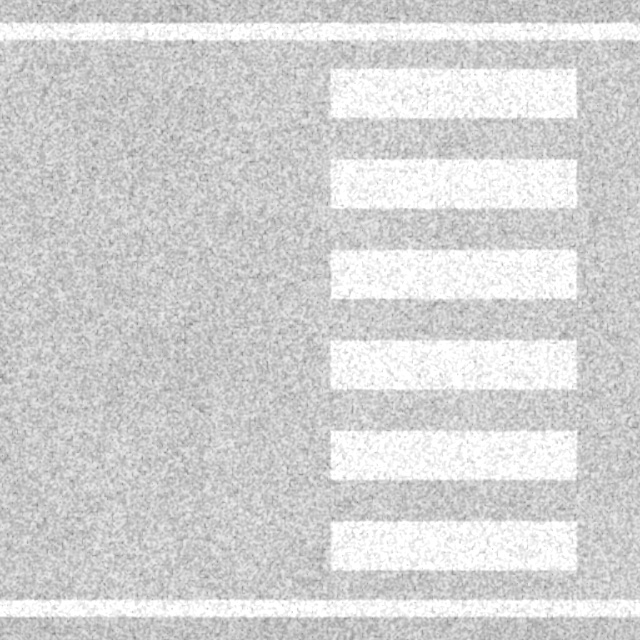
A WebGL 2 fragment shader for this texture:

```glsl
#version 300 es
precision highp float;
// Grey asphalt seen from above: two thin white edge lines and a crossing of
// six wide bars. The paint is built from box distances, the bars by repetition;
// hashed lattice noise gives the fine grain, dark specks and faint patches.

#define GRAIN_CELLS 256.0   // grain cells across the canvas
#define GRAIN_AMOUNT 0.15   // strength of the even grain
#define SPECK_AMOUNT 0.17   // depth of the dark specks
#define PATCH_AMOUNT 0.025  // strength of the broad tone changes
#define ROAD_TONE 0.80
#define PAINT_TONE 0.985
#define EDGE_SOFTNESS 0.0028
#define BAR_COUNT 6.0
#define BAR_SPACING 0.1414
#define BAR_CENTER vec2(0.709, 0.5005)
#define BAR_HALF vec2(0.192, 0.0383)
#define LINE_HALF 0.0132

uniform vec2 u_resolution;
out vec4 fragColor;

// Integer hash of a lattice cell, 0 to 1
float hash(ivec2 cell, uint seed) {
    uvec2 q = uvec2(cell + 4096) * uvec2(1597u, 3812u) + seed * 7919u;
    uint n = (q.x ^ (q.y << 9)) * 747796u + q.y * 31337u;
    n = (n ^ (n >> 15)) * 73244475u;
    n = (n ^ (n >> 13)) * 26699u;
    n ^= n >> 16;
    return float(n & 65535u) / 65535.0;
}

// Smooth noise between hashed lattice points
float valueNoise(vec2 p, uint seed) {
    ivec2 cell = ivec2(floor(p));
    vec2 f = smoothstep(0.0, 1.0, fract(p));
    float low = mix(hash(cell, seed), hash(cell + ivec2(1, 0), seed), f.x);
    float high = mix(hash(cell + ivec2(0, 1), seed), hash(cell + ivec2(1, 1), seed), f.x);
    return mix(low, high, f.y);
}

// Signed distance to a box
float boxDistance(vec2 p, vec2 halfSize) {
    vec2 d = abs(p) - halfSize;
    return length(max(d, 0.0)) + min(max(d.x, d.y), 0.0);
}

// Distance to the nearest bar of the crossing
float crossingDistance(vec2 uv) {
    vec2 p = uv - BAR_CENTER;
    float middle = 0.5 * (BAR_COUNT - 1.0);
    float index = clamp(round(p.y / BAR_SPACING + middle), 0.0, BAR_COUNT - 1.0);
    p.y -= (index - middle) * BAR_SPACING;
    return boxDistance(p, BAR_HALF);
}

// Distance to the lines along the top and bottom
float edgeLineDistance(vec2 uv) {
    return abs(abs(uv.y - 0.5) - 0.4506) - LINE_HALF;
}

// Fine grain around zero, with a tail of dark specks
float asphaltGrain(vec2 uv) {
    vec2 p = uv * GRAIN_CELLS;
    float even = valueNoise(p, 1u) + valueNoise(p + 0.5, 2u) - 1.0;
    float speck = pow(valueNoise(p * vec2(1.0, 0.8), 3u), 7.0);
    return GRAIN_AMOUNT * even - SPECK_AMOUNT * speck;
}

void main() {
    vec2 uv = gl_FragCoord.xy / u_resolution;

    // Worn paint over the road
    float paintDistance = min(crossingDistance(uv), edgeLineDistance(uv));
    float softness = max(EDGE_SOFTNESS, 0.7 / u_resolution.y);
    float paint = 1.0 - smoothstep(-softness, softness, paintDistance);

    // Broad patches, with darker strips outside the lines
    float patches = valueNoise(uv * 5.0, 4u) + valueNoise(uv * 17.0, 5u) - 1.0;
    float verge = smoothstep(0.45, 0.47, abs(uv.y - 0.5));
    float road = ROAD_TONE + PATCH_AMOUNT * patches - 0.025 * verge;

    float tone = mix(road, PAINT_TONE, paint) + asphaltGrain(uv);
    fragColor = vec4(vec3(clamp(tone, 0.0, 1.0)), 1.0);
}
```
